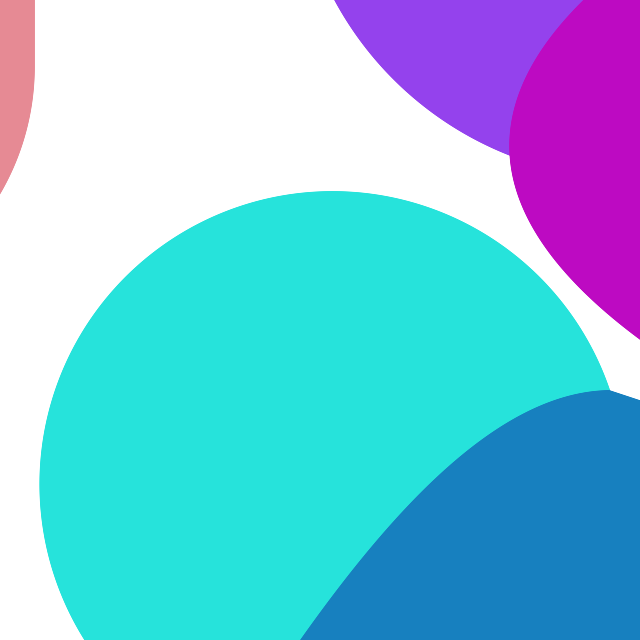
Give the GLSL for this background, as a WebGL 1 fragment shader.

```glsl
precision highp float;
// Flat overlapping blobs in bright colours on a white ground.
// Each blob is a signed distance to a disc, capsule, parabola or hill,
// painted from back to front with a one pixel soft edge.

uniform vec2 u_resolution;

// Paints a colour wherever the signed distance is negative.
vec3 paint(vec3 base, vec3 color, float dist) {
  float soft = 0.5 / min(u_resolution.x, u_resolution.y);
  return mix(color, base, smoothstep(-soft, soft, dist));
}

float disc(vec2 p, vec2 center, float radius) {
  return length(p - center) - radius;
}

// Disc stretched upward without end.
float upwardCapsule(vec2 p, vec2 center, float radius) {
  p -= center;
  return length(vec2(p.x, min(p.y, 0.0))) - radius;
}

// Parabola that opens to the right from its tip.
float sidewaysBowl(vec2 p, vec2 tip, float bend) {
  p -= tip;
  return (bend * p.y * p.y - p.x) / length(vec2(1.0, 2.0 * bend * p.y));
}

// Rising cubic slope cut by a gentle descent on the right.
float hill(vec2 p) {
  float t = (p.x - 0.4688) / 0.483;
  float rise = 0.3906 * t * (1.75 - t * (0.52 + 0.23 * t));
  float steepness = 0.8087 * (1.75 - t * (1.04 + 0.69 * t));
  float slope = (p.y - rise) / length(vec2(1.0, steepness));
  float descent = (p.y - 0.3906 + 0.33 * (p.x - 0.952)) / 1.053;
  return max(slope, descent);
}

void main() {
  vec2 p = gl_FragCoord.xy / u_resolution;
  vec3 color = vec3(1.0);

  // Upper blobs: pink, violet, magenta
  color = paint(color, vec3(0.90, 0.54, 0.58),
                upwardCapsule(p, vec2(-0.340, 0.896), 0.3945));
  color = paint(color, vec3(0.58, 0.26, 0.93),
                disc(p, vec2(0.9906, 1.252), 0.532));
  color = paint(color, vec3(0.74, 0.04, 0.76),
                sidewaysBowl(p, vec2(0.7956, 0.772), 2.226));

  // Lower blobs: turquoise disc behind the blue hill
  color = paint(color, vec3(0.15, 0.89, 0.86),
                disc(p, vec2(0.5195, 0.2435), 0.458));
  color = paint(color, vec3(0.09, 0.50, 0.75), hill(p));

  gl_FragColor = vec4(color, 1.0);
}
```
